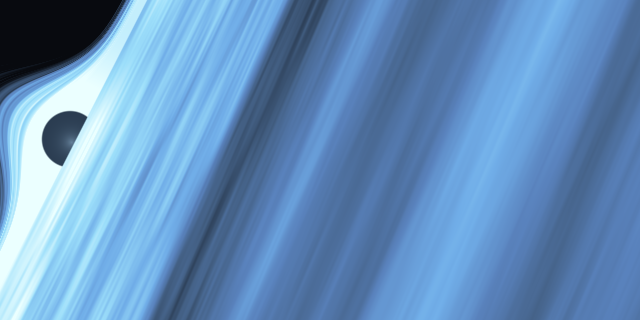
Reproduce this background procedurally as a WebGL 2 fragment shader.

```glsl
#version 300 es
precision highp float;

uniform vec2 u_resolution;
out vec4 fragColor;

// Brightness across the disc, from its inner edge outward
const float BANDS[25] = float[25](
  0.91, 0.82, 0.74, 0.66, 0.70, 0.68, 0.27, 0.31, 0.38, 0.53, 0.43, 0.36, 0.42,
  0.40, 0.51, 0.61, 0.65, 0.58, 0.48, 0.38, 0.35, 0.42, 0.48, 0.45, 0.40);

float hash(vec2 p) {
  vec3 q = fract(vec3(p.xyx) * 0.1031);
  q += dot(q, q.yzx + 33.33);
  return fract((q.x + q.y) * q.z);
}

float noise(vec2 p) {
  vec2 cell = floor(p);
  vec2 f = fract(p);
  f = f * f * (3.0 - 2.0 * f);
  float low = mix(hash(cell), hash(cell + vec2(1, 0)), f.x);
  float high = mix(hash(cell + vec2(0, 1)), hash(cell + vec2(1, 1)), f.x);
  return mix(low, high, f.y);
}

// Long fibres: fast variation across, slow variation along; centred on zero
float streaks(float across, float along, float fineness) {
  float sum = 0.0;
  float weight = 0.5;
  vec2 scale = vec2(22.0, 1.3);
  for (int i = 0; i < 4; i++) {
    sum += weight * (noise(vec2(across, along) * scale + 50.0 + 17.0 * float(i)) - 0.5);
    scale *= vec2(1.8, 1.5);
    weight *= fineness;
  }
  return sum;
}

float bandLevel(float t) {
  float x = clamp(t * 12.0, 0.0, 23.999);
  int i = int(x);
  return mix(BANDS[i], BANDS[i + 1], smoothstep(0.0, 1.0, fract(x)));
}

// Black through steel blue to icy white
vec3 palette(float level) {
  vec3 c = mix(vec3(0.03, 0.04, 0.06), vec3(0.26, 0.37, 0.51), clamp(level / 0.3, 0.0, 1.0));
  c = mix(c, vec3(0.35, 0.51, 0.74), clamp((level - 0.3) / 0.17, 0.0, 1.0));
  c = mix(c, vec3(0.44, 0.68, 0.91), clamp((level - 0.47) / 0.17, 0.0, 1.0));
  c = mix(c, vec3(0.61, 0.87, 0.98), clamp((level - 0.64) / 0.17, 0.0, 1.0));
  return mix(c, vec3(0.92, 1.0, 1.0), clamp((level - 0.81) / 0.16, 0.0, 1.0));
}

void main() {
  vec2 uv = gl_FragCoord.xy / u_resolution.y;
  float pixel = 1.0 / u_resolution.y;

  // Disc coordinates: t crosses the bands, along follows them
  float slope = 0.43 + 0.08 * smoothstep(0.6, 0.0, uv.x - 0.45 * uv.y);
  float t = uv.x - slope * uv.y;
  vec2 p = uv - vec2(0.219, 0.565);
  float along = dot(p, vec2(0.455, 0.89));
  float upperFade = 0.13 * smoothstep(0.02, 0.4, along);

  // Near side of the disc, crisp on the left and soft on the right
  float crisp = smoothstep(1.1, 0.2, t);
  float fibres = streaks(t, along, mix(0.6, 0.9, crisp));
  float front = bandLevel(t + 0.012 * (noise(vec2(t * 9.0, along * 2.0) + 40.0) - 0.5));
  front += fibres * mix(0.13, 0.26, crisp) - upperFade * smoothstep(0.25, 0.0, t);
  vec3 color = palette(front);

  // Far side, bent into a bulge around the hole
  float away = dot(p, vec2(-0.89, 0.455)) + 0.017;
  float width = mix(0.07, 0.10, smoothstep(0.1, -0.3, along))
              + 0.24 * exp(-along * along / 0.04);
  float v = away / width;
  float rings = streaks(v * 0.45, along * 0.6, 0.95);
  float back = 1.02 - 0.62 * smoothstep(0.4, 0.92, v) - 0.4 * smoothstep(0.8, 1.15, v);
  back += rings * 0.4 * smoothstep(0.25, 0.7, v) * smoothstep(1.4, 0.9, v) - upperFade;
  vec3 farSide = palette(back);

  // Hole with a faint inner glow and a bright rim
  float r = length(p);
  farSide = mix(farSide, vec3(0.92, 1.0, 1.0), 0.8 * smoothstep(0.135, 0.09, r));
  float glow = exp(-40.0 * length(p - vec2(0.005, -0.01)));
  vec3 hole = vec3(0.16, 0.23, 0.31) + vec3(0.24, 0.28, 0.30) * glow;
  farSide = mix(hole, farSide, smoothstep(-pixel, pixel, r - 0.088));

  // The near side passes in front of the hole
  color = mix(farSide, color, smoothstep(-pixel, pixel, t + 0.05));
  fragColor = vec4(color, 1.0);
}
```
